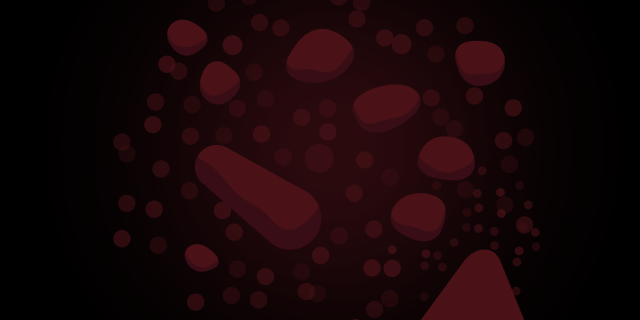
A Shadertoy shader for this background:

```glsl
#define ROCK_LIGHT vec3(0.290, 0.070, 0.092)
#define ROCK_SHADE vec3(0.220, 0.052, 0.082)
#define GLOW_COLOUR vec3(0.170, 0.040, 0.054)
#define GLOW_CENTRE vec2(1.04, 0.54)
#define GLOW_RADIUS 0.78
#define DOT_CELL 0.108
#define DOT_RADIUS 0.027
#define SPECK_CELL 0.064
#define SPECK_RADIUS 0.0135
#define WOBBLE 0.045

// Rocks: centre, radii; then the tilt of each
const int ROCK_COUNT = 8;
const vec4 ROCKS[ROCK_COUNT] = vec4[](
    vec4(0.583, 0.883, 0.063, 0.053), vec4(0.685, 0.740, 0.062, 0.066),
    vec4(1.000, 0.822, 0.106, 0.080), vec4(1.500, 0.805, 0.079, 0.071),
    vec4(1.206, 0.664, 0.108, 0.070), vec4(1.396, 0.503, 0.090, 0.069),
    vec4(1.310, 0.323, 0.086, 0.075), vec4(0.628, 0.193, 0.054, 0.040));
const float TILTS[ROCK_COUNT] = float[](-0.4, 0.0, 0.35, -0.3, 0.3, -0.1, 0.0, -0.4);

// Pebbles: centre, radius, opacity
const int PEBBLE_COUNT = 3;
const vec4 PEBBLES[PEBBLE_COUNT] = vec4[](
    vec4(0.997, 0.505, 0.045, 0.45), vec4(1.255, 0.862, 0.031, 0.60),
    vec4(0.727, 0.859, 0.031, 0.70));

vec3 hash3(vec2 p) {
    vec3 q = fract(p.xyx * vec3(0.1031, 0.1030, 0.0973));
    q += dot(q, q.yxz + 33.33);
    return fract((q.xxy + q.yzz) * q.zyx);
}

float coverage(float d) {
    return clamp(0.5 - d * iResolution.y, 0.0, 1.0);
}

float smoothMax(float a, float b, float k) {
    float h = max(k - abs(a - b), 0.0) / k;
    return max(a, b) + 0.25 * k * h * h;
}

float rockDistance(vec2 p, int i) {
    float c = cos(TILTS[i]), s = sin(TILTS[i]);
    vec2 radii = ROCKS[i].zw;
    vec2 q = mat2(c, -s, s, c) * (p - ROCKS[i].xy) / radii;
    float angle = atan(q.y, q.x + 1e-5);
    float bumps = sin(3.0 * angle + float(i) * 1.9) + 0.5 * sin(4.0 * angle + float(i));
    return (length(q) - 1.0 - WOBBLE * bumps) * min(radii.x, radii.y);
}

// Tapered capsule
float boulderDistance(vec2 p) {
    vec2 start = vec2(0.677, 0.479), axis = vec2(0.229, -0.161);
    float t = clamp(dot(p - start, axis) / dot(axis, axis), 0.0, 1.0);
    return length(p - start - axis * t) - mix(0.068, 0.098, t);
}

// Rounded peak from three half planes
float peakDistance(vec2 p) {
    float left = dot(p - vec2(1.315, 0.0), vec2(-0.807, 0.591));
    float right = dot(p - vec2(1.638, 0.0), vec2(0.928, 0.374));
    return smoothMax(smoothMax(left, right, 0.03), p.y - 0.222, 0.04);
}

float solidDistance(vec2 p) {
    float d = min(boulderDistance(p), peakDistance(p));
    for (int i = 0; i < ROCK_COUNT; i++) d = min(d, rockDistance(p, i));
    for (int i = 0; i < PEBBLE_COUNT; i++)
        d = min(d, length(p - PEBBLES[i].xy) - PEBBLES[i].z);
    return d;
}

// Jittered dots inside an ellipse, kept clear of solid shapes
vec3 scatterDots(vec3 colour, vec2 p, float cell, float radius, vec2 centre, vec2 extent, bool specks) {
    vec2 home = floor(p / cell);
    for (int y = -1; y <= 1; y++)
    for (int x = -1; x <= 1; x++) {
        vec2 id = home + vec2(x, y);
        vec3 rnd = hash3(id + (specks ? 71.0 : 23.0));
        vec2 spot = (id + 0.5 + 0.75 * (rnd.xy - 0.5)) * cell;
        float alpha = coverage(length(p - spot) - radius);
        if (alpha <= 0.0 || length((spot - centre) / extent) > 1.0) continue;
        if (!specks && length(spot - vec2(1.48, 0.14)) < 0.2) continue;
        if (solidDistance(spot) < radius * 0.8) continue;
        colour = mix(colour, ROCK_LIGHT, alpha * mix(0.25, 0.72, rnd.z));
    }
    return colour;
}

vec3 paintSolid(vec3 colour, float body, float lit) {
    vec3 surface = mix(ROCK_SHADE, ROCK_LIGHT, smoothstep(0.003, -0.003, lit));
    return mix(colour, surface, coverage(body));
}

void mainImage(out vec4 fragColor, in vec2 fragCoord) {
    vec2 p = fragCoord / iResolution.y;

    // Central glow
    vec2 g = (p - GLOW_CENTRE) / GLOW_RADIUS;
    vec3 colour = GLOW_COLOUR * max(1.04 * exp(-2.0 * dot(g, g)) - 0.04, 0.0);

    // Dots, specks and pebbles
    colour = scatterDots(colour, p, DOT_CELL, DOT_RADIUS, vec2(1.0, 0.5), vec2(0.69, 0.56), false);
    colour = scatterDots(colour, p, SPECK_CELL, SPECK_RADIUS, vec2(1.45, 0.26), vec2(0.24), true);
    for (int i = 0; i < PEBBLE_COUNT; i++) {
        float d = length(p - PEBBLES[i].xy) - PEBBLES[i].z;
        colour = mix(colour, ROCK_LIGHT, coverage(d) * PEBBLES[i].w);
    }

    // Rocks with a shaded underside
    for (int i = 0; i < ROCK_COUNT; i++) {
        float rise = ROCKS[i].w * (0.42 + 0.1 * sin(p.x * 45.0 + float(i)));
        colour = paintSolid(colour, rockDistance(p, i), rockDistance(p - vec2(0.0, rise), i));
    }
    float rise = 0.07 + 0.008 * sin(p.x * 40.0);
    colour = paintSolid(colour, boulderDistance(p), boulderDistance(p - vec2(0.0, rise)));
    colour = mix(colour, ROCK_LIGHT, coverage(peakDistance(p)));

    fragColor = vec4(colour, 1.0);
}
```
